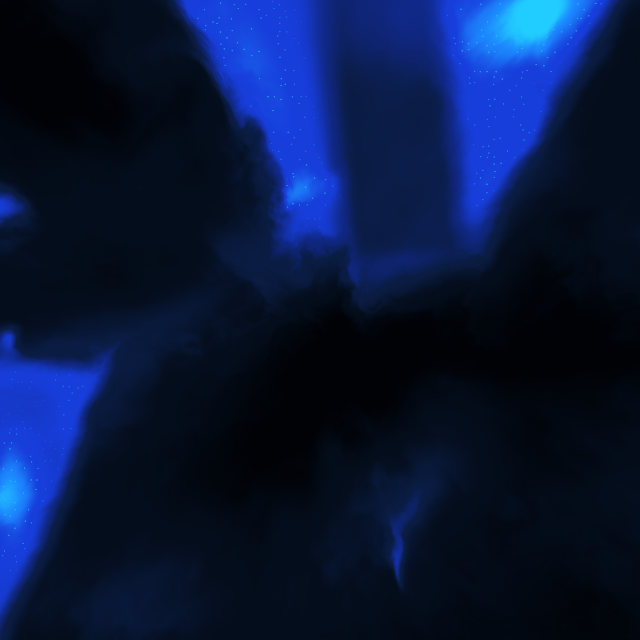
This background is drawn by a WebGL 1 fragment shader. Its source:

```glsl
precision highp float;
uniform vec2 u_resolution;

const vec3 VOID_BLACK = vec3(0.0, 0.006, 0.02);
const vec3 DEEP_NAVY = vec3(0.015, 0.05, 0.105);
const vec3 NAVY = vec3(0.04, 0.11, 0.26);
const vec3 INDIGO = vec3(0.06, 0.15, 0.49);
const vec3 BLUE = vec3(0.09, 0.24, 0.86);
const vec3 AZURE = vec3(0.11, 0.52, 0.99);
const vec3 CYAN = vec3(0.13, 0.80, 1.0);

const vec2 STREAK_CENTER = vec2(0.52, 0.46);
const float EDGE_SOFTNESS = 0.035;
const float WARP_AMOUNT = 0.11;
const float HAZE_LEVEL = 0.17;
const float BRIGHT_LEVEL = 0.67;
const float PILLAR_LEVEL = 0.42;
const float STAR_CELLS = 95.0;
const float STAR_RARITY = 0.72;

float hash(vec2 p) {
  return fract(sin(dot(p, vec2(127.1, 311.7))) * 43758.55);
}

float noise(vec2 p) {
  vec2 i = floor(p), f = fract(p);
  f = f * f * (3.0 - 2.0 * f);
  return mix(mix(hash(i), hash(i + vec2(1.0, 0.0)), f.x),
             mix(hash(i + vec2(0.0, 1.0)), hash(i + 1.0), f.x), f.y);
}

float fbm(vec2 p) {
  float sum = 0.0, amp = 0.5;
  for (int i = 0; i < 6; i++) {
    sum += amp * noise(p);
    p = mat2(1.6, 1.2, -1.2, 1.6) * p + 7.3;
    amp *= 0.5;
  }
  return sum;
}

// Elliptical falloff, sheared sideways by slant
float glow(vec2 p, vec2 center, vec2 radii, float slant) {
  vec2 d = p - center;
  d.x -= slant * d.y;
  d /= radii;
  return exp(-dot(d, d));
}

// Signed depth inside the upper wedge
float wedge(vec2 p) {
  float t = 1.0 - p.y;
  float left = 0.29 + 0.53 * t - 0.45 * t * t;
  float right = 0.98 - 0.58 * t;
  return min(min(p.x - left, right - p.x), p.y - 0.6);
}

// Signed depth inside the lower left opening
float sidePatch(vec2 p) {
  return min(0.025 + 0.42 * (p.y - 0.07) - p.x, 0.445 - p.y);
}

vec3 ramp(float v) {
  vec3 c = mix(VOID_BLACK, DEEP_NAVY, smoothstep(0.0, 0.2, v));
  c = mix(c, NAVY, smoothstep(0.2, 0.4, v));
  c = mix(c, INDIGO, smoothstep(0.4, 0.53, v));
  c = mix(c, BLUE, smoothstep(0.5, 0.68, v));
  c = mix(c, AZURE, smoothstep(0.7, 0.87, v));
  return mix(c, CYAN, smoothstep(0.85, 1.0, v));
}

// Dark cloud brightness: broad light and dark regions
float haze(vec2 p) {
  float v = HAZE_LEVEL;
  v += 0.15 * glow(p, vec2(0.34, 0.53), vec2(0.16, 0.12), 0.5);
  v += 0.20 * glow(p, vec2(0.58, 0.61), vec2(0.15, 0.09), 0.0);
  v += 0.13 * glow(p, vec2(0.27, 0.04), vec2(0.2, 0.12), 0.5);
  v += 0.15 * glow(p, vec2(0.65, 0.24), vec2(0.10, 0.13), 0.5);
  v += 0.10 * glow(p, vec2(0.96, 0.21), vec2(0.16, 0.07), -0.8);
  v += 0.08 * glow(p, vec2(0.21, 0.89), vec2(0.08, 0.13), -0.3);
  v -= 0.19 * glow(p, vec2(0.06, 0.88), vec2(0.12, 0.13), -0.5);
  v -= 0.17 * glow(p, vec2(0.43, 0.29), vec2(0.13, 0.11), 0.6);
  v -= 0.10 * glow(p, vec2(0.50, 0.44), vec2(0.13, 0.07), 0.5);
  v -= 0.16 * glow(p, vec2(0.90, 0.46), vec2(0.28, 0.14), 0.4);
  v -= 0.09 * glow(p, vec2(0.83, 0.05), vec2(0.14, 0.1), -0.5);
  return v;
}

float stars(vec2 p) {
  vec2 cell = floor(p * STAR_CELLS);
  vec2 offset = 0.2 + 0.6 * vec2(hash(cell + 3.1), hash(cell + 8.7));
  float d = length(fract(p * STAR_CELLS) - offset);
  return smoothstep(0.17, 0.05, d) * step(STAR_RARITY, hash(cell));
}

void main() {
  vec2 uv = gl_FragCoord.xy / u_resolution;

  // Noise drawn out along rays from the center
  vec2 ray = uv - STREAK_CENTER;
  vec2 streakPos = ray / (length(ray) + 0.35) * 6.0 + ray * 0.8;
  float streak = fbm(streakPos + 4.0) - 0.49;
  float wisp = fbm(uv * 9.0 + 2.5 * streak) - 0.49;
  vec2 p = uv + WARP_AMOUNT * vec2(streak + 0.4 * wisp, 0.7 * wisp);

  // Openings in the cloud
  float top = wedge(p), side = sidePatch(p);
  float depth = max(top, side);
  float open = smoothstep(-EDGE_SOFTNESS, EDGE_SOFTNESS, depth);
  float v = haze(p) + 0.24 * streak + 0.17 * wisp;
  v += 0.10 * smoothstep(-0.12, 0.0, depth);
  v = mix(v, BRIGHT_LEVEL + 0.16 * streak + 0.12 * wisp, open);

  // Shadowed pillar inside the wedge
  vec2 soft = mix(uv, p, 0.35);
  float center = 0.625 - 0.12 * (soft.y - 0.74);
  float pillar = smoothstep(0.145, 0.065, abs(soft.x - center));
  pillar *= smoothstep(0.53, 0.63, soft.y) * mix(1.0, 0.6, smoothstep(0.84, 1.0, soft.y));
  v = mix(v, PILLAR_LEVEL + 0.08 * streak, pillar);

  // Bright cores and small lit patches
  v += 0.40 * glow(p, vec2(0.84, 0.97), vec2(0.075, 0.065), 0.6);
  v += 0.16 * glow(p, vec2(0.46, 0.69), vec2(0.03, 0.035), 0.0);
  v += 0.09 * glow(p, vec2(0.42, 0.85), vec2(0.04, 0.13), -0.2);
  v += 0.28 * glow(p, vec2(0.0, 0.22), vec2(0.035, 0.07), 0.0);
  v += 0.48 * glow(p, vec2(0.0, 0.68), vec2(0.045, 0.032), -0.6);
  v += 0.35 * glow(p, vec2(0.0, 0.465), vec2(0.025, 0.02), 0.0);
  v += 0.29 * glow(p, vec2(0.637, 0.14), vec2(0.014, 0.045), 0.1);
  v += 0.12 * glow(p, vec2(0.66, 0.22), vec2(0.018, 0.04), 0.4);

  vec3 color = ramp(clamp(v, 0.0, 1.0));
  color = mix(color, CYAN, 0.6 * stars(uv) * smoothstep(0.6, 0.75, v));
  gl_FragColor = vec4(color, 1.0);
}
```
